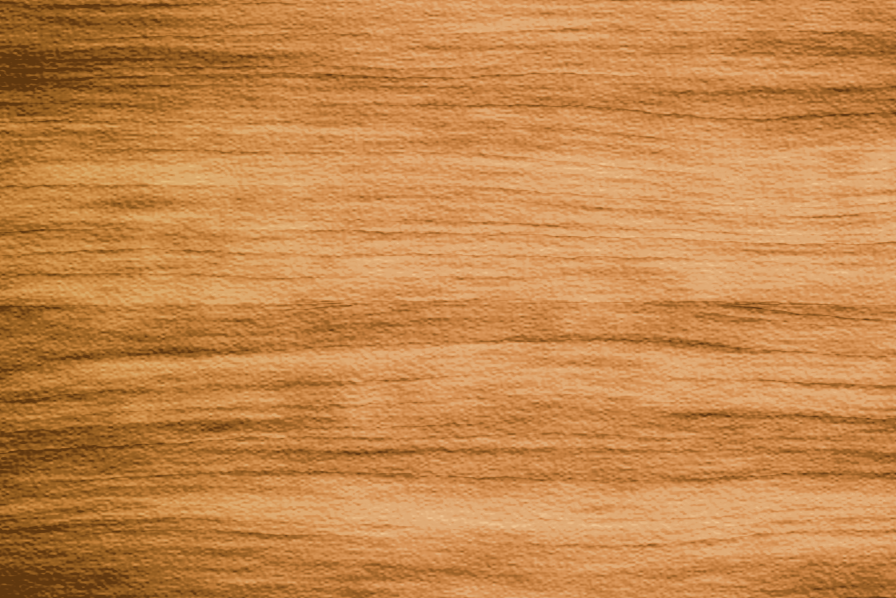
Give the GLSL for this texture, as a WebGL 1 fragment shader.

```glsl
precision highp float;
// Two horizontal boards of honey-coloured wood meeting at a soft seam.
// A warped height field gives the growth rings; stretched noise adds
// fibres, pores and cross figure, and one tone drives a colour ramp.
uniform vec2 u_resolution;

const float SEAM = 0.49;

float hash(vec2 p) {
  return fract(sin(dot(p, vec2(127.1, 311.7))) * 43758.5453);
}

float noise(vec2 p) {
  vec2 i = floor(p);
  vec2 f = fract(p);
  f = f * f * (3.0 - 2.0 * f);
  float low = mix(hash(i), hash(i + vec2(1.0, 0.0)), f.x);
  float high = mix(hash(i + vec2(0.0, 1.0)), hash(i + vec2(1.0, 1.0)), f.x);
  return mix(low, high, f.y);
}

// Noise centred on zero, with a finer octave.
float grain(vec2 p) {
  return noise(p) * 0.65 + noise(p * 2.1 + 17.3) * 0.35 - 0.5;
}

float bump(float x, float centre, float width) {
  float d = (x - centre) / width;
  return exp(-d * d);
}

// Height bent by slow waves, so that rings sag and rise.
float bentHeight(vec2 p, float board) {
  vec2 q = p + vec2(board * 7.3, board * 3.1);
  float wave = noise(q * vec2(1.7, 4.6) + 2.4) - 0.5;
  float ripple = noise(q * vec2(4.5, 9.0) + 8.0) - 0.5;
  return p.y + 0.07 * wave + 0.010 * ripple;
}

// Dark late-wood lines: a slow rise, a softer fall, varied per ring.
float rings(float height, float x, float count, float start) {
  float h = height * count + 0.4 * grain(vec2(x * 4.0, height * count * 0.7));
  float phase = fract(h);
  float rise = clamp((phase - start) / (0.82 - start), 0.0, 1.0);
  float line = rise * rise * (1.0 - smoothstep(0.80, 1.0, phase));
  float strength = hash(vec2(floor(h), count));
  float along = noise(vec2(x * 3.0, floor(h) * 3.7));
  return line * strength * smoothstep(0.1, 0.7, along);
}

// Broad light and dark bands across the boards.
float bands(float y) {
  return 0.21 * bump(y, 0.55, 0.06) + 0.14 * bump(y, 0.69, 0.07)
       + 0.13 * bump(y, 0.13, 0.04) + 0.08 * bump(y, 0.36, 0.05)
       + 0.08 * bump(y, 1.0, 0.03) - 0.14 * bump(y, 0.88, 0.07)
       - 0.12 * bump(y, 0.24, 0.06) - 0.08 * bump(y, 0.03, 0.04);
}

// Pale and dark shimmer running across the grain in patches.
float figure(vec2 p) {
  float knot = bump(p.x, 0.36, 0.15) * bump(p.y, 0.63, 0.07);
  float patches = smoothstep(0.6, 0.95, noise(p * vec2(2.6, 6.0) + 31.0));
  float stripes = grain(vec2(p.x * 17.0 + 1.5 * p.y, p.y * 9.0));
  return stripes * (0.5 * knot + 0.25 * patches);
}

// Pressed pores: short flecks lit from above.
float pores(vec2 p) {
  vec2 q = p * vec2(150.0, 270.0);
  return noise(q) - noise(q + vec2(0.3, 1.0));
}

float seamShade(vec2 p, float edge) {
  float below = max(edge - p.y, 0.0);
  float side = smoothstep(-0.004, 0.004, edge - p.y);
  return side * (0.23 * exp(-below / 0.06) + 0.10 * exp(-below / 0.006));
}

vec3 woodColour(float tone) {
  vec3 colour = mix(vec3(0.39, 0.22, 0.07), vec3(0.61, 0.38, 0.15),
                    smoothstep(0.0, 0.30, tone));
  colour = mix(colour, vec3(0.77, 0.49, 0.24), smoothstep(0.27, 0.52, tone));
  colour = mix(colour, vec3(0.85, 0.58, 0.34), smoothstep(0.47, 0.70, tone));
  colour = mix(colour, vec3(0.88, 0.67, 0.46), smoothstep(0.66, 0.90, tone));
  return mix(colour, vec3(0.94, 0.77, 0.57), smoothstep(0.92, 1.25, tone));
}

void main() {
  vec2 p = gl_FragCoord.xy / u_resolution.y;
  float across = p.x * u_resolution.y / u_resolution.x;

  float edge = SEAM + 0.008 * (noise(vec2(p.x * 2.0, 4.0)) - 0.5);
  float board = smoothstep(-0.002, 0.002, p.y - edge);
  float height = mix(bentHeight(p, 0.0), bentHeight(p, 1.0), board);

  // Small jitter breaks the ring edges into rough fibres.
  float rough = height + 0.006 * grain(p * vec2(45.0, 130.0));

  // Fibres, from wide streaks to hair-thin threads.
  float streaks = grain(vec2(p.x * 1.3, height * 26.0));
  float fibres = grain(vec2(p.x * 5.0, height * 80.0));
  float threads = noise(vec2(p.x * 22.0, p.y * 130.0 + height * 60.0)) - 0.5;

  float tone = 0.72 + bands(mix(p.y, height, 0.5)) + figure(p);
  tone += 0.38 * streaks + 0.34 * fibres + 0.24 * threads + 0.26 * pores(p);
  tone += 0.14 * (noise(p * vec2(230.0, 300.0) + 5.0) - 0.5);
  tone -= 0.32 * rings(rough, p.x, 17.0, 0.40);
  tone -= 0.36 * rings(rough, p.x, 52.0, 0.25);
  tone -= seamShade(p, edge);

  // Light falls off to the left and into the corners.
  vec2 fromCentre = vec2(across - 0.56, p.y - 0.5);
  float corners = smoothstep(0.40, 0.80, length(fromCentre));
  float leftSide = 1.0 - smoothstep(0.0, 0.50, across);
  tone -= 0.34 * corners + 0.20 * leftSide;

  vec3 oliveTint = vec3(0.97, 0.99, 0.86);
  vec3 tint = mix(oliveTint, vec3(1.0), smoothstep(0.0, 0.5, across));
  gl_FragColor = vec4(woodColour(tone) * tint, 1.0);
}
```
